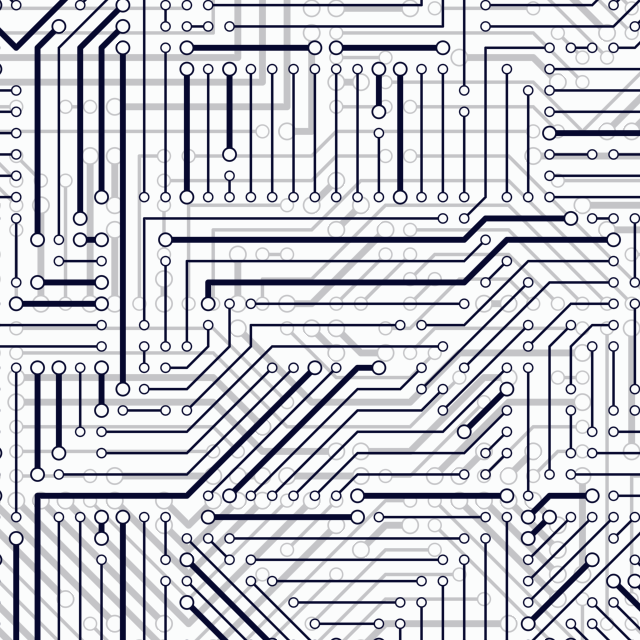
A Shadertoy shader for this pattern:

```glsl
// Circuit board traces: a navy layer over a coarser grey layer on white.
// Each lattice node has a heading set by its block; nodes link into parallel
// traces with 45 degree bends, and every loose end carries a ring pad.

struct Style {
    float cells;       // lattice cells per canvas height
    float seed;
    float thickShare;  // share of traces drawn thick
    vec2 lineHalf;     // half widths (thin, thick), in cells
    vec2 padRadius;    // ring radii (thin, thick), in cells
    vec2 padHalf;      // half widths of the ring stroke, in cells
    vec3 ink;
};

const vec3 PAPER = vec3(0.985, 0.99, 0.99);
const vec3 GREY = vec3(0.77, 0.77, 0.78);
const vec3 NAVY = vec3(0.025, 0.03, 0.18);
const Style BACK = Style(26.0, 71.0, 0.42, vec2(0.07, 0.14),
                         vec2(0.26, 0.33), vec2(0.03, 0.034), GREY);
const Style FRONT = Style(30.0, 23.0, 0.25, vec2(0.058, 0.138),
                          vec2(0.215, 0.305), vec2(0.033, 0.042), NAVY);
const vec2 BLOCK = vec2(8.0, 7.0);  // block of common headings, in cells
const float BREAK_CHANCE = 0.05;
const float REACH = 0.42;           // farthest ink from a trace, in cells
const int MAX_WALK = 48;

// Headings: east, north, north-east, south-east
const vec2 STEP[4] = vec2[4](vec2(1, 0), vec2(0, 1), vec2(1, 1), vec2(1, -1));

float hash(vec2 p) {
    vec3 q = fract(vec3(p.xyx) * 0.1031);
    q += dot(q, q.yzx + 33.33);
    return fract((q.x + q.y) * q.z);
}

// Blocks in shifted bands, each cut along a diagonal into two headings
int heading(vec2 node, float seed) {
    float band = floor((node.y + 0.5) / BLOCK.y);
    float shift = floor(hash(vec2(band, seed)) * BLOCK.x);
    vec2 p = vec2(node.x + shift, node.y) + 0.5;
    vec2 block = floor(p / BLOCK);
    vec2 local = p - (block + 0.5) * BLOCK;
    float slope = hash(block + seed) < 0.5 ? 1.0 : -1.0;
    float side = local.x + slope * local.y > 0.0 ? 17.0 : 41.0;
    float pick = hash(block + vec2(seed + side, side));
    return pick < 0.34 ? 0 : pick < 0.64 ? 1 : pick < 0.84 ? 2 : 3;
}

// True if the node joins the next one; each node accepts one trace only
bool linked(vec2 node, float seed) {
    if (hash(node + seed * 3.0) < BREAK_CHANCE) return false;
    int own = heading(node, seed);
    if (own == 2 && heading(node + vec2(0, 1), seed) == 3) return false;
    vec2 next = node + STEP[own];
    int ahead = heading(next, seed);
    if (ahead == own) return true;
    if (heading(next - STEP[ahead], seed) == ahead) return false;
    for (int j = 0; j < own; j++)
        if (heading(next - STEP[j], seed) == j) return false;
    return true;
}

bool hasIncoming(vec2 node, float seed) {
    for (int j = 0; j < 4; j++) {
        vec2 prev = node - STEP[j];
        if (heading(prev, seed) == j && linked(prev, seed)) return true;
    }
    return false;
}

float cover(float d, float blur) {
    return 1.0 - smoothstep(-blur, blur, d);
}

vec3 drawTraces(vec3 base, vec2 uv, Style s) {
    vec2 p = uv * s.cells;
    float blur = 0.75 * s.cells / iResolution.y;

    // Nearest linked segment around this cell
    float nearest = REACH;
    vec2 start = vec2(0), end = vec2(0);
    for (int y = -1; y <= 2; y++)
    for (int x = -1; x <= 1; x++) {
        vec2 node = floor(p) + vec2(x, y);
        vec2 dir = STEP[heading(node, s.seed)];
        vec2 rel = p - node;
        float d = length(rel - dir * clamp(dot(rel, dir) / dot(dir, dir), 0.0, 1.0));
        if (d < nearest && linked(node, s.seed)) {
            nearest = d;
            start = node;
            end = node + dir;
        }
    }
    if (nearest >= REACH) return base;

    // Walk to the last node, which names the trace and sets its weight
    vec2 last = end;
    for (int i = 0; i < MAX_WALK; i++) {
        if (!linked(last, s.seed)) break;
        last += STEP[heading(last, s.seed)];
    }
    bool thick = hash(last + s.seed * 5.0) < s.thickShare;
    float lineHalf = thick ? s.lineHalf.y : s.lineHalf.x;
    float radius = thick ? s.padRadius.y : s.padRadius.x;
    float stroke = thick ? s.padHalf.y : s.padHalf.x;
    vec3 color = mix(base, s.ink, cover(nearest - lineHalf, blur));

    // Ring pad on a loose end
    bool startIsNearer = distance(p, start) < distance(p, end);
    float r = startIsNearer ? distance(p, start) : distance(p, end);
    bool loose = startIsNearer ? !hasIncoming(start, s.seed) : last == end;
    if (loose) {
        color = mix(color, PAPER, cover(r - radius, blur));
        color = mix(color, s.ink, cover(abs(r - radius) - stroke, blur));
    }
    return color;
}

void mainImage(out vec4 fragColor, in vec2 fragCoord) {
    vec2 uv = fragCoord / iResolution.y;
    vec3 color = drawTraces(PAPER, uv + 0.013, BACK);
    fragColor = vec4(drawTraces(color, uv + 0.008, FRONT), 1.0);
}
```
